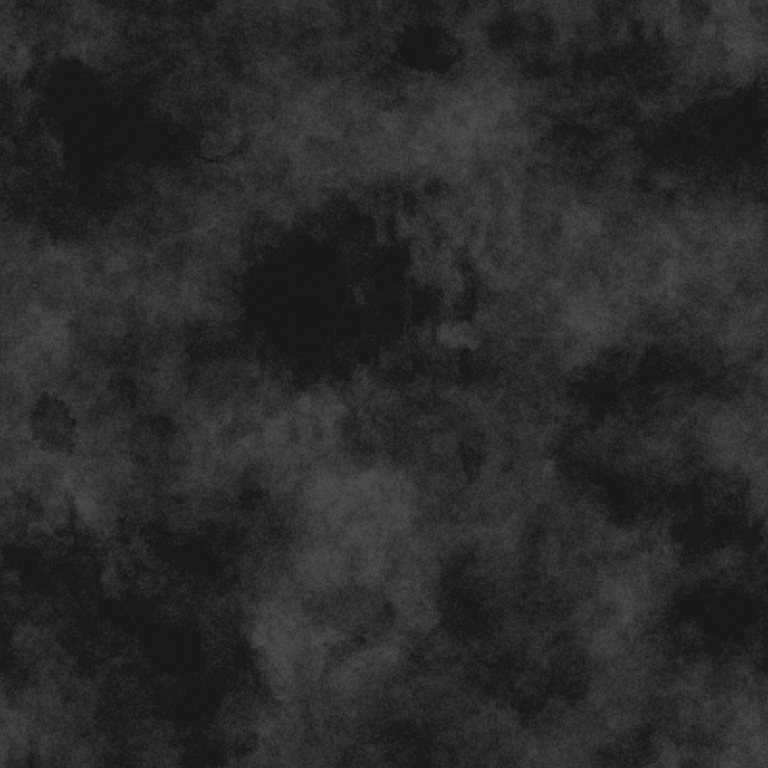
Reproduce this texture procedurally as a Shadertoy shader.

```glsl
const float TAU = 6.2831853;

// Integer hash: three random values from 0 to 1
vec3 hash3(vec2 cell, int seed) {
    uvec3 v = uvec3(ivec3(ivec2(cell), seed)) * 1664525u + 1013904223u;
    v.x += v.y * v.z; v.y += v.z * v.x; v.z += v.x * v.y;
    v ^= v >> 16u;
    v.x += v.y * v.z; v.y += v.z * v.x; v.z += v.x * v.y;
    return vec3(v >> 8u) / 16777216.0;
}

vec2 wrapCell(vec2 cell, vec2 period) {
    return cell - period * floor((cell + 0.5) / period);
}

// Value noise from -1 to 1 with a whole number of cells per tile
float noise(vec2 p, vec2 period, int seed) {
    p *= period;
    vec2 i = floor(p), f = p - i;
    f = f * f * f * (f * (f * 6.0 - 15.0) + 10.0);
    float a = hash3(wrapCell(i, period), seed).x;
    float b = hash3(wrapCell(i + vec2(1, 0), period), seed).x;
    float c = hash3(wrapCell(i + vec2(0, 1), period), seed).x;
    float d = hash3(wrapCell(i + vec2(1, 1), period), seed).x;
    return 2.0 * mix(mix(a, b, f.x), mix(c, d, f.x), f.y) - 1.0;
}

float fbm(vec2 p, float period, int octaves, float gain, int seed) {
    float sum = 0.0, amplitude = 1.0;
    for (int i = 0; i < octaves; i++) {
        sum += amplitude * noise(p + 0.37 * float(i), vec2(period), seed + i);
        period *= 2.0;
        amplitude *= gain;
    }
    return sum;
}

// Broad light and dark areas from whole-numbered waves
float broadClouds(vec2 p) {
    return 0.3 * (sin(TAU * (p.x + 2.0 * p.y) + 0.8)
                + sin(TAU * (2.0 * p.x - p.y) + 2.9)
                + sin(TAU * (3.0 * p.x + p.y) + 4.4)
                + sin(TAU * (p.x - 3.0 * p.y) + 1.7));
}

// Ragged dark stains, one per jittered grid cell
float stains(vec2 p, float ragged) {
    float dark = 0.0;
    for (int i = 0; i < 9; i++) {
        vec2 cell = vec2(i % 3, i / 3);
        vec3 place = hash3(cell, 71), look = hash3(cell, 72);
        vec2 q = p - (cell + 0.1 + 0.8 * place.xy) / 3.0;
        q -= round(q);
        float angle = TAU * place.z;
        q *= mat2(cos(angle), -sin(angle), sin(angle), cos(angle));
        float radius = mix(0.04, 0.09, look.x);
        float edge = length(q / vec2(radius, radius * 0.68)) - 1.0 + 0.2 * ragged;
        float softness = mix(0.06, 0.35, look.y);
        dark = max(dark, mix(0.04, 0.065, look.z) * (1.0 - smoothstep(-softness, softness, edge)));
    }
    return dark;
}

// Worn partial rings with broken, brushed edges
float arcs(vec2 p, float ragged) {
    float dark = 0.0;
    for (int i = 0; i < 6; i++) {
        vec3 place = hash3(vec2(i, 5), 83), look = hash3(vec2(i, 6), 84);
        vec2 q = p - place.xy;
        q -= round(q);
        float r = length(q);
        float facing = dot(q / max(r, 1e-4), vec2(cos(TAU * place.z), sin(TAU * place.z)));
        float sweep = smoothstep(0.1, 0.8, facing);
        float width = 0.009 * sweep;
        float offset = abs(r - mix(0.025, 0.06, look.x)) + 0.004 * ragged;
        float band = sweep * (1.0 - smoothstep(width - 0.002, width + 0.002, offset));
        float bristles = 0.75 + 0.25 * sin(r * 700.0 + 5.0 * ragged);
        dark = max(dark, 0.055 * band * bristles);
    }
    return dark;
}

void mainImage(out vec4 fragColor, in vec2 fragCoord) {
    vec2 uv = fragCoord / iResolution.xy;
    vec2 warp = vec2(fbm(uv, 5.0, 5, 0.6, 11), fbm(uv, 5.0, 5, 0.6, 31));
    vec2 p = uv + 0.013 * warp;
    float ragged = fbm(uv, 24.0, 5, 0.75, 51);
    float mottle = fbm(uv + 0.004 * warp, 20.0, 5, 0.85, 131);

    // Mottled base
    float shade = 0.154 + 0.05 * broadClouds(uv + 0.055 * warp);
    shade += 0.062 * fbm(p, 5.0, 7, 0.74, 91) + 0.013 * mottle;

    // Crisp dark flecks where the wear is heavier
    float wear = mottle + 0.7 * noise(p, vec2(9), 141);
    shade -= 0.024 * smoothstep(0.45, 0.8, wear);

    // Upright flakes gathered in patches
    float patches = smoothstep(0.1, 0.6, noise(p, vec2(7), 111));
    float flakes = noise(uv + 0.012 * warp, vec2(72, 30), 112) + 0.25 * ragged;
    shade += 0.028 * patches * (smoothstep(0.25, 0.4, flakes) - smoothstep(0.25, 0.4, -flakes));

    // Stains, rings and fine grain
    vec2 nudged = uv + 0.008 * warp;
    shade -= stains(nudged, ragged) + arcs(uv + 0.003 * warp, ragged);
    float grain = noise(uv, vec2(400), 121);
    shade += 0.024 * grain;

    // Soft floor and ceiling
    shade = 0.097 + log(1.0 + exp(110.0 * (shade - 0.097))) / 110.0;
    float excess = max(shade - 0.26, 0.0);
    shade = min(shade, 0.26) + 0.06 * (1.0 - exp(-excess / 0.06));
    fragColor = vec4(vec3(shade + 0.004 * grain), 1.0);
}
```
